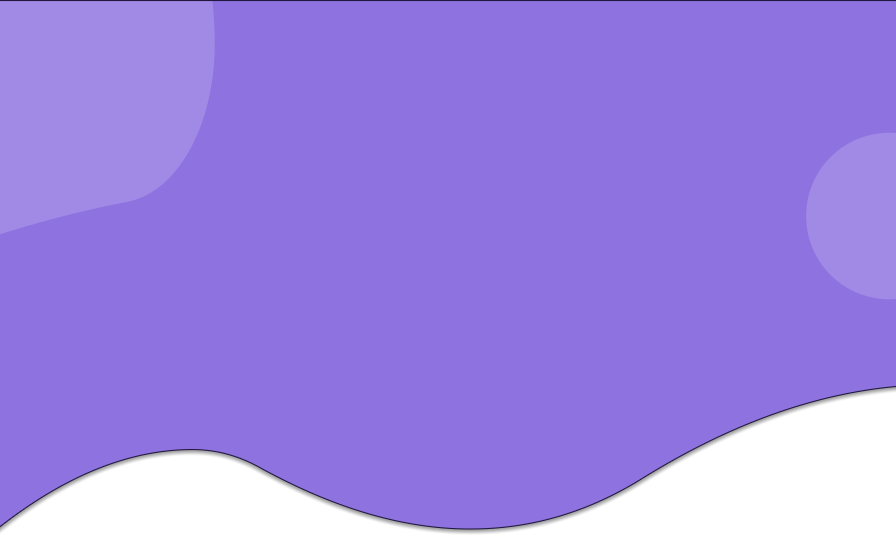
Give the GLSL for this background, as a Shadertoy shader.

```glsl
// Flat violet backdrop with a pale corner blob, a pale disc and a white wave along the foot.

// Lengths are in canvas widths, origin at the lower left.
const float CANVAS_HEIGHT = 314.0 / 512.0;

const vec3 VIOLET = vec3(0.555, 0.451, 0.880);
const vec3 LILAC  = vec3(0.633, 0.541, 0.902);
const vec3 WHITE  = vec3(1.0);
const vec3 INK    = vec3(0.13, 0.09, 0.25);

const vec2  DISC_CENTER = vec2(0.9925, 0.3724);
const float DISC_RADIUS = 0.0928;

const vec2  BLOB_CENTER = vec2(0.1302, 0.5638);
const float BLOB_WIDTH  = 0.1094;
const float BLOB_RISE   = 0.2250;   // vertical radius above the centre
const float BLOB_DROP   = 0.1764;   // vertical radius below the centre
const vec2  BLOB_JOIN   = vec2(0.1445, 0.3887);

const float LINE_HALF_WIDTH = 0.0006;
const float TOP_LINE_WIDTH  = 0.0012;
const float SHADOW_DEPTH    = 0.0075;
const float SHADOW_STRENGTH = 0.38;

// Wave knots: x, height, slope
const int KNOTS = 6;
const vec3 WAVE[KNOTS] = vec3[KNOTS](
    vec3(0.0000, 0.0260,  0.78),
    vec3(0.2148, 0.1120,  0.00),
    vec3(0.2891, 0.0924, -0.55),
    vec3(0.5247, 0.0234,  0.00),
    vec3(0.7161, 0.0794,  0.62),
    vec3(1.0000, 0.1823,  0.09));

// Cubic Hermite curve between two knots
float hermite(vec3 a, vec3 b, float x) {
    float span = b.x - a.x;
    float t = (x - a.x) / span;
    float s = 1.0 - t;
    return a.y * (1.0 + 2.0 * t) * s * s + b.y * t * t * (3.0 - 2.0 * t)
         + span * t * s * (a.z * s - b.z * t);
}

float waveHeight(float x) {
    float height = hermite(WAVE[0], WAVE[1], x);
    for (int i = 1; i < KNOTS - 1; i++) {
        if (x > WAVE[i].x) height = hermite(WAVE[i], WAVE[i + 1], x);
    }
    return height;
}

// Signed distance to the wave, positive above it
float waveDistance(vec2 p) {
    const float STEP = 0.001;
    float slope = (waveHeight(p.x + STEP) - waveHeight(p.x - STEP)) / (2.0 * STEP);
    return (p.y - waveHeight(p.x)) / sqrt(1.0 + slope * slope);
}

// Signed distance to the blob: a gently bent floor, then an elliptic flank
float blobDistance(vec2 p) {
    if (p.x < BLOB_JOIN.x) {
        float d = BLOB_JOIN.x - p.x;
        return BLOB_JOIN.y - 0.19 * d - 0.44 * d * d - p.y;
    }
    vec2 q = p - BLOB_CENTER;
    vec2 radii = vec2(BLOB_WIDTH, q.y > 0.0 ? BLOB_RISE : BLOB_DROP);
    float k = length(q / radii);
    return k * (k - 1.0) / length(q / (radii * radii));
}

// Antialiased coverage of the region where the distance is negative
float coverage(float dist, float pixel) {
    return clamp(0.5 - dist / pixel, 0.0, 1.0);
}

// Coverage of a thin line, conserving its weight below one pixel
float stroke(float dist, float halfWidth, float pixel) {
    return coverage(dist - halfWidth, pixel) - coverage(dist + halfWidth, pixel);
}

void mainImage(out vec4 fragColor, in vec2 fragCoord) {
    vec2 p = fragCoord / iResolution.xy * vec2(1.0, CANVAS_HEIGHT);
    float pixel = 1.0 / iResolution.x;

    // Backdrop and pale shapes
    float disc = length(p - DISC_CENTER) - DISC_RADIUS;
    float pale = coverage(min(disc, blobDistance(p)), pixel);
    vec3 color = mix(VIOLET, LILAC, pale);

    // White wave with a soft shadow inside its rim
    float wave = waveDistance(p);
    float shadow = SHADOW_STRENGTH * (1.0 - smoothstep(0.0, SHADOW_DEPTH, -wave));
    color = mix(color, WHITE * (1.0 - shadow), coverage(wave, pixel));

    // Dark outlines on the wave and the top edge
    color = mix(color, INK, stroke(wave, LINE_HALF_WIDTH, pixel));
    color = mix(color, INK, coverage(CANVAS_HEIGHT - TOP_LINE_WIDTH - p.y, pixel));

    fragColor = vec4(color, 1.0);
}
```
